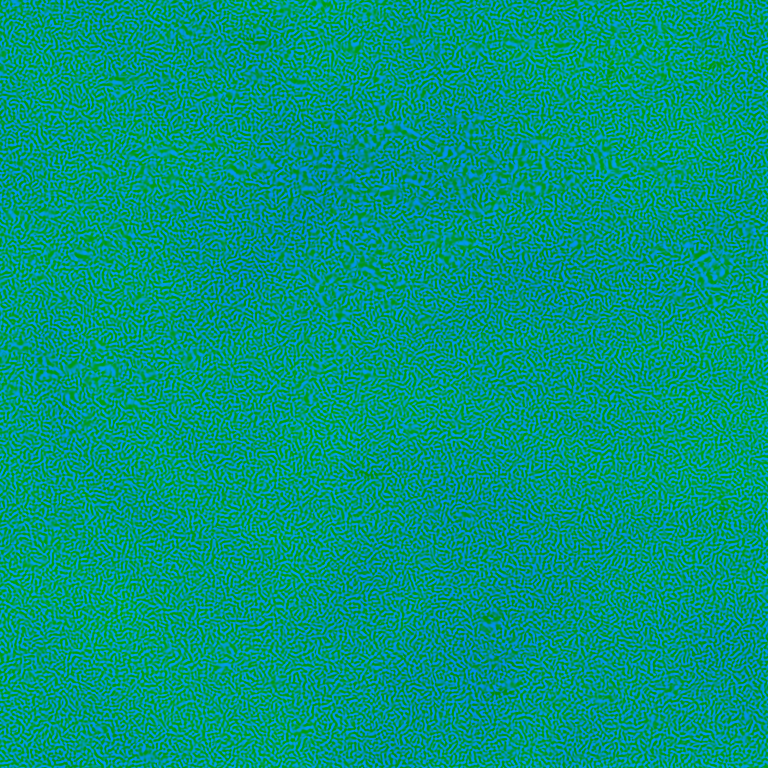
Reproduce this texture procedurally as a three.js fragment shader.

```glsl
// Very fine labyrinth of green and blue worms under faint, cloudy shading.
// Cellular wave packets of random direction form the worms; clustered spots
// coarsen them, sparse strokes tint them and layered sines shade the sheet.
varying vec2 vUv;

const float TAU = 6.2831853;
const float FINE_WAVES = 172.0;    // worm periods across the canvas
const float COARSE_WAVES = 92.0;   // periods inside the coarse spots
const float PACKET_CELL = 1.35;    // packet spacing, in periods
const float PITCH_LOW = 0.78;      // range of packet frequency
const float PITCH_HIGH = 1.15;
const float SPOT_CELLS = 58.0;     // grid of coarse spots
const float STROKE_CELLS = 7.0;    // grid of short green strokes
const float STROKE_SHARE = 0.16;   // share of cells that hold a stroke
const float CONTRAST = 1.75;       // steepness of the blue ramp
const float SHADE_GREEN = 0.045;   // cloud effect on green
const float SHADE_BLUE = 0.13;     // cloud effect on the worm balance
const float GREEN_LEVEL = 0.6;
const float BLUE_LOW = 0.0;
const float BLUE_HIGH = 0.99;

vec4 hash4(vec3 seed) {
  vec4 h = fract(seed.xyzx * vec4(0.1031, 0.1030, 0.0973, 0.1099));
  h += dot(h, h.wzxy + 33.33);
  return fract((h.xxyz + h.yzzw) * h.zywx);
}

// Band-limited field of unit variance; p is measured in wave periods.
float labyrinth(vec2 p, float seed) {
  vec2 q = p / PACKET_CELL;
  vec2 base = floor(q);
  float sum = 0.0;
  float power = 0.0001;
  for (int y = -1; y <= 1; y++) {
    for (int x = -1; x <= 1; x++) {
      vec2 cell = base + vec2(float(x), float(y));
      for (int k = 0; k < 2; k++) {
        vec4 h = hash4(vec3(cell + 17.0, seed + float(k)));
        vec2 d = q - cell - h.xy;
        float w = max(0.0, 1.0 - dot(d, d));
        w *= w;
        vec2 dir = vec2(cos(TAU * h.z), sin(TAU * h.z));
        float pitch = mix(PITCH_LOW, PITCH_HIGH, fract(h.w * 13.0));
        sum += w * cos(TAU * (PACKET_CELL * pitch * dot(d, dir) + h.w));
        power += w * w;
      }
    }
  }
  return sum / sqrt(0.5 * power);
}

// Layered, turned and bent sines, roughly -1 to 1.
float clouds(vec2 p) {
  mat2 turn = mat2(0.8, 0.6, -0.6, 0.8);
  float sum = 0.0;
  float amp = 0.5;
  for (int i = 0; i < 6; i++) {
    p = turn * p * 1.75 + vec2(1.7, 4.1);
    p += 0.6 * sin(p.yx * 0.9);
    sum += amp * sin(p.x) * sin(p.y);
    amp *= 0.72;
  }
  return sum;
}

// Soft flattened spots; density is the share of cells that hold one.
float spots(vec2 uv, float density) {
  vec2 q = uv * SPOT_CELLS;
  vec2 base = floor(q);
  float cover = 0.0;
  for (int y = -1; y <= 1; y++) {
    for (int x = -1; x <= 1; x++) {
      vec2 cell = base + vec2(float(x), float(y));
      vec4 h = hash4(vec3(cell + 5.0, 41.0));
      vec2 d = (q - cell - h.xy) * vec2(0.8, 1.2);
      float present = smoothstep(-0.1, 0.1, density - h.z);
      float radius = mix(0.4, 0.95, h.w);
      cover = max(cover, present * (1.0 - smoothstep(0.4 * radius, radius, length(d))));
    }
  }
  return cover;
}

// Short upright or level strokes, tapered at both ends.
float strokes(vec2 uv) {
  vec2 q = uv * STROKE_CELLS;
  vec2 cell = floor(q);
  vec4 h = hash4(vec3(cell + 9.0, 73.0));
  vec2 d = q - cell - mix(vec2(0.3), vec2(0.7), h.xy);
  d = h.w < 0.5 ? d : d.yx;
  d.x += 0.02 * sin(d.y * 19.0 + TAU * h.x);
  vec2 scaled = d * vec2(52.0, 8.0);
  return exp(-dot(scaled, scaled)) * step(h.z, STROKE_SHARE);
}

void main() {
  float shade = clouds(vUv * 3.2 + 0.6);
  float cluster = clouds(vUv * 4.2 + 8.0);

  // Worms, coarser in clustered spots that thicken toward the top.
  float density = 0.5 * cluster + 0.3 * smoothstep(0.3, 0.9, vUv.y) - 0.08;
  float coarse = spots(vUv, density);
  float worms = labyrinth(vUv * FINE_WAVES, 3.0);
  float broad = labyrinth(vUv * COARSE_WAVES, 29.0);
  float field = mix(worms, 1.1 * broad, 0.8 * coarse);

  // Strokes lean to green, dull cloud areas lean to blue.
  float stroke = strokes(vUv);
  field -= SHADE_BLUE * shade + 1.3 * stroke;

  float blend = 1.0 / (1.0 + exp(-CONTRAST * field));
  float blue = mix(BLUE_LOW, BLUE_HIGH, blend);
  float green = GREEN_LEVEL + SHADE_GREEN * shade - 0.03 * stroke;
  gl_FragColor = vec4(0.0, green, blue, 1.0);
}
```
